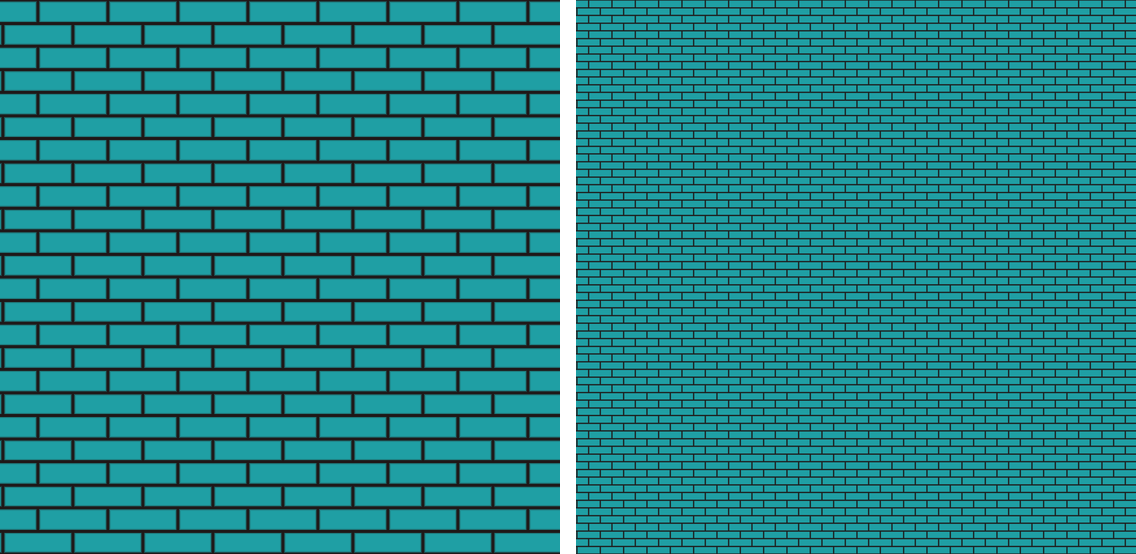
Left: one tile. Right: repeated 3 by 3.
Write a WebGL 1 fragment shader that draws this pattern.

```glsl
precision highp float;
// Running-bond brick wall: flat teal bricks, 8 across and 24 courses down.
// Wrapped distances to the bed and head joints give a dark mortar line
// with a soft, darker teal rim; whole repeat counts make it tile.

uniform vec2 u_resolution;

const float COLUMNS = 8.0;
const float COURSE_PAIRS = 12.0;
const float TALL_COURSE = 0.51;    // share of a pair taken by its upper course
const float UPPER_JOINT = 0.5417;  // head joint positions, in brick lengths
const float LOWER_JOINT = 0.0417;

// Joint profile, in canvas widths from the joint centre
const float MORTAR_HALF = 0.00273;
const float MORTAR_FADE = 0.00234;
const float RIM_HALF = 0.00456;
const float RIM_FADE = 0.00234;

const vec3 BRICK = vec3(0.122, 0.624, 0.645);
const vec3 RIM = vec3(0.12, 0.49, 0.50);
const vec3 MORTAR = vec3(0.12, 0.09, 0.09);

// Distance from x to the nearest copy of a line repeating every unit
float wrappedDistance(float x, float line) {
  return abs(fract(x - line + 0.5) - 0.5);
}

// Smooth edge that never gets narrower than a pixel
float softEdge(float dist, float halfWidth, float fade, float pixel) {
  float reach = 0.5 * max(fade, pixel);
  return smoothstep(halfWidth - reach, halfWidth + reach, dist);
}

// Distance to the closest joint, in canvas widths
float jointDistance(vec2 uv, float aspect) {
  float pairY = (1.0 - uv.y) * COURSE_PAIRS;
  float bed = min(wrappedDistance(pairY, 0.0), wrappedDistance(pairY, TALL_COURSE));
  bed *= aspect / COURSE_PAIRS;

  float lowerCourse = step(TALL_COURSE, fract(pairY));
  float joint = mix(UPPER_JOINT, LOWER_JOINT, lowerCourse);
  float head = wrappedDistance(uv.x * COLUMNS, joint) / COLUMNS;
  return min(bed, head);
}

// Mortar core, then rim, then brick face
vec3 brickColor(float dist, float pixel) {
  vec3 face = mix(RIM, BRICK, softEdge(dist, RIM_HALF, RIM_FADE, pixel));
  return mix(MORTAR, face, softEdge(dist, MORTAR_HALF, MORTAR_FADE, pixel));
}

void main() {
  vec2 uv = gl_FragCoord.xy / u_resolution;
  float aspect = u_resolution.y / u_resolution.x;
  float dist = jointDistance(uv, aspect);
  gl_FragColor = vec4(brickColor(dist, 1.0 / u_resolution.x), 1.0);
}
```
